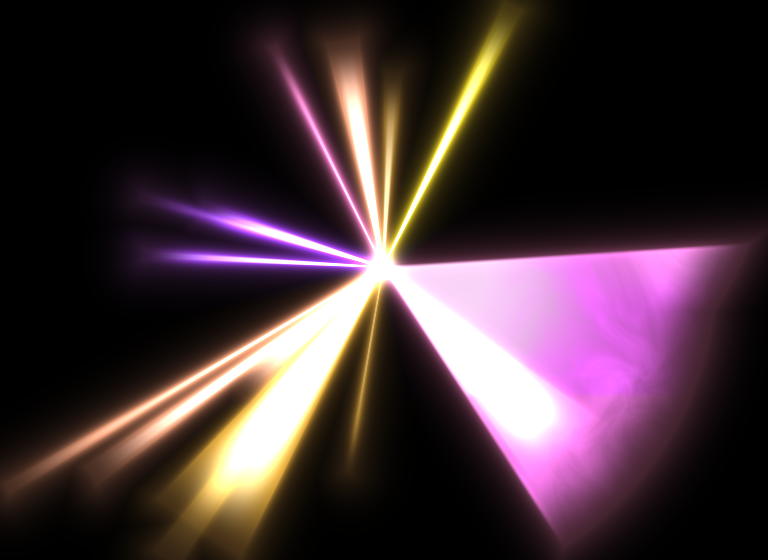
Reproduce this background procedurally as a WebGL 1 fragment shader.

```glsl
precision highp float;
// Burst of coloured light beams and a mottled magenta fan on black.

uniform vec2 u_resolution;

#define CENTRE vec2(0.683, 0.523)
#define EDGE_SOFT 0.007
#define HAZE_REACH 0.042
#define HAZE_LEVEL 0.36
#define PEACH vec3(0.92, 0.55, 0.40)
#define GOLD vec3(0.85, 0.60, 0.17)
#define YELLOW vec3(0.82, 0.72, 0.08)
#define VIOLET vec3(0.50, 0.16, 0.85)
#define ROSE vec3(0.88, 0.38, 0.68)
#define MAGENTA vec3(0.88, 0.30, 0.93)
#define PALE vec3(0.97, 0.80, 0.97)

// Layered, warped sines for smoky mottling, roughly -1 to 1.
float mottle(vec2 q) {
  float sum = 0.0, gain = 0.5;
  for (int i = 0; i < 5; i++) {
    q = mat2(0.8, 0.6, -0.6, 0.8) * q * 1.75 + sin(q.yx * 1.3);
    sum += gain * sin(q.x) * sin(q.y + 1.0);
    gain *= 0.62;
  }
  return sum;
}

// Wide dim glow; the brightest source wins so overlaps stay dark.
void addHaze(inout vec3 haze, vec3 tint, float dist) {
  vec3 smoke = mix(tint, vec3(0.55, 0.38, 0.30), 0.5);
  haze = max(haze, smoke * HAZE_LEVEL * exp(-dist / HAZE_REACH)
                   * smoothstep(0.15, 0.02, dist));
}

// Tapered beam: direction in degrees, half spread, length, white heat.
void addBeam(inout vec3 light, inout vec3 haze, vec2 p,
             float degrees, float spread, float len, float heat, vec3 tint) {
  float a = radians(degrees);
  vec2 q = vec2(dot(p, vec2(cos(a), sin(a))), dot(p, vec2(-sin(a), cos(a))));
  float along = clamp(q.x, 0.0, len);
  float halfWidth = spread * along + 0.002;
  float side = max(abs(q.y) - halfWidth, 0.0);
  float dist = length(vec2(q.x - along, side));
  float t = q.x / len;
  float body = exp(-dist / EDGE_SOFT) * (1.0 - smoothstep(0.7, 1.02, t));
  float core = 1.0 - smoothstep(0.25, 1.05, abs(q.y) / halfWidth);
  core *= smoothstep(-0.005, 0.01, q.x) * (1.0 - smoothstep(0.3, 1.0, t));
  light += tint * body + heat * core * mix(vec3(1.0), tint, 0.15);
  addHaze(haze, tint, dist);
}

// Broad sector at the right, fading along its rounded outer rim.
void addFan(inout vec3 light, inout vec3 haze, vec2 p) {
  float r = length(p);
  float top = dot(p, vec2(0.063, -0.998));
  float bottom = dot(p, vec2(0.840, 0.543));
  float rim = 0.595 + 0.5 * max(p.y + 0.08, 0.0) - r;
  float sides = min(top, bottom);
  float mask = smoothstep(-0.004, 0.005, sides) * smoothstep(-0.01, 0.13, rim);

  float smoke = mottle(p * 11.0);
  vec3 tint = mix(PALE, MAGENTA, smoothstep(0.17, 0.44, r + 0.05 * smoke));
  // The lower panel begins at a soft horizontal crease.
  float lower = smoothstep(-0.222, -0.235, p.y);
  tint = mix(tint, ROSE * vec3(0.98, 1.0, 1.12), 0.65 * lower);
  tint = mix(tint, vec3(0.93, 0.55, 0.82),
             0.6 * smoothstep(-0.01, 0.09, p.y + 0.07) * smoothstep(0.3, 0.5, r));
  float shade = 1.0 + 0.22 * smoke * smoothstep(0.1, 0.5, r);
  shade -= 0.28 * smoothstep(0.46, 0.6, r) * smoothstep(0.05, -0.12, p.y);
  light += tint * shade * mask;

  // Rose fringe along the two straight edges.
  float fringe = exp(-abs(sides) / 0.008) * smoothstep(-0.01, 0.12, rim);
  light += ROSE * 0.35 * fringe * smoothstep(0.0, 0.03, r);
  addHaze(haze, ROSE, max(-min(sides, rim), 0.0));
}

void main() {
  vec2 p = gl_FragCoord.xy / u_resolution.y;
  p.x += 0.5 * (1.369 - u_resolution.x / u_resolution.y);
  p -= CENTRE;
  vec3 light = vec3(0.0), haze = vec3(0.0);

  addFan(light, haze, p);
  addBeam(light, haze, p, -45.0, 0.165, 0.49, 3.0, ROSE);

  // Upper beams
  addBeam(light, haze, p, 116.4, 0.008, 0.44, 0.6, ROSE);
  addBeam(light, haze, p, 100.2, 0.065, 0.41, 1.6, PEACH);
  addBeam(light, haze, p, 87.0, 0.035, 0.35, 0.8, GOLD * 0.55);
  addBeam(light, haze, p, 63.5, 0.028, 0.52, 1.6, YELLOW);

  // Left beams
  addBeam(light, haze, p, 162.8, 0.045, 0.34, 1.8, VIOLET);
  addBeam(light, haze, p, 163.8, 0.010, 0.45, 0.3, VIOLET * 0.7);
  addBeam(light, haze, p, 177.0, 0.018, 0.43, 1.4, VIOLET);

  // Lower left beams
  addBeam(light, haze, p, 210.5, 0.009, 0.78, 0.7, PEACH);
  addBeam(light, haze, p, 215.5, 0.026, 0.64, 1.7, PEACH);
  addBeam(light, haze, p, 220.5, 0.080, 0.34, 1.6, PEACH);
  addBeam(light, haze, p, 234.8, 0.155, 0.57, 3.0, GOLD);
  addBeam(light, haze, p, 233.3, 0.035, 0.65, 0.4, GOLD * 0.6);
  addBeam(light, haze, p, 260.4, 0.004, 0.37, 0.3, GOLD * 0.6);

  // Hot centre
  light += vec3(1.0, 0.92, 0.88) * 1.5 * exp(-length(p) / 0.016);

  vec3 colour = 1.0 - (1.0 - clamp(light, 0.0, 1.0)) * (1.0 - haze);
  gl_FragColor = vec4(colour, 1.0);
}
```
